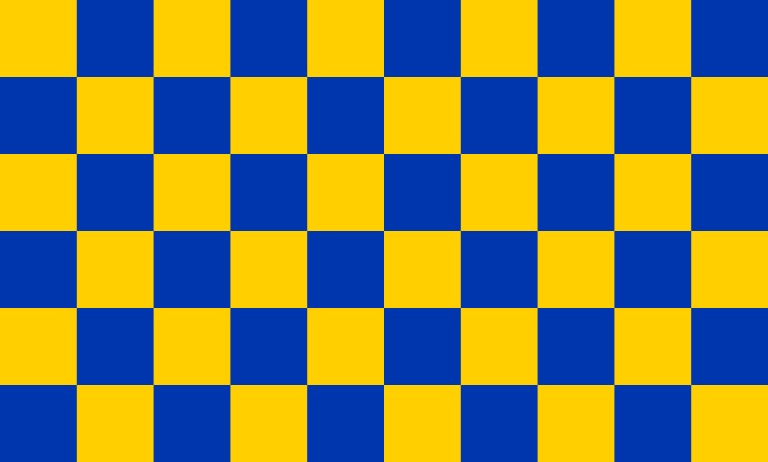
A Shadertoy shader for this pattern:

```glsl
const vec2 CELLS = vec2(10.0, 6.0);
const vec3 YELLOW = vec3(1.00, 0.81, 0.00);
const vec3 BLUE = vec3(0.00, 0.21, 0.68);

// Square wave per axis: +1 in even cells, -1 in odd ones, with ramps at the edges
vec2 softSquareWave(vec2 cell, vec2 edgeWidth) {
    vec2 edgeDistance = 0.5 - abs(fract(cell) - 0.5);
    vec2 parity = 1.0 - 2.0 * mod(floor(cell), 2.0);
    return parity * clamp(2.0 * edgeDistance / edgeWidth, 0.0, 1.0);
}

// Weight of the even squares, from 0 to 1
float checker(vec2 cell, vec2 edgeWidth) {
    vec2 wave = softSquareWave(cell, edgeWidth);
    return 0.5 + 0.5 * wave.x * wave.y;
}

void mainImage(out vec4 fragColor, in vec2 fragCoord) {
    vec2 cell = fragCoord / iResolution.xy * CELLS;
    vec2 pixelSize = CELLS / iResolution.xy;

    // Even squares are blue, starting at the lower left
    vec3 color = mix(YELLOW, BLUE, checker(cell, pixelSize));
    fragColor = vec4(color, 1.0);
}
```
